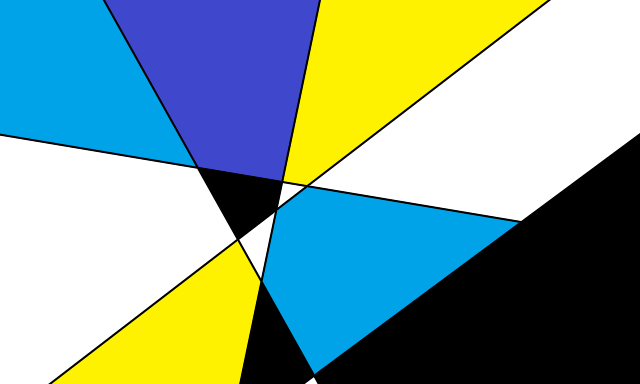
A WebGL 2 fragment shader for this background:

```glsl
#version 300 es
precision highp float;
// Flat colour panels cut out by five crossing straight lines.
// Each line is a signed distance; the panels are chosen by the sides
// of the lines, and thin black strokes are laid over the seams.

#define LINE_HALF_WIDTH 0.0027
#define WHITE  vec3(1.0, 1.0, 1.0)
#define BLACK  vec3(0.0, 0.0, 0.004)
#define CYAN   vec3(0.0, 0.635, 0.91)
#define YELLOW vec3(1.0, 0.949, 0.0)
#define INDIGO vec3(0.247, 0.282, 0.8)

uniform vec2 u_resolution;
out vec4 fragColor;

// Signed distance to the line from a to b, positive on its left-hand side
float lineDistance(vec2 p, vec2 a, vec2 b) {
    vec2 dir = normalize(b - a);
    return dot(p - a, vec2(-dir.y, dir.x));
}

void main() {
    // Canvas units: the height is 1
    vec2 p = gl_FragCoord.xy / u_resolution.y;
    float pixel = 1.0 / u_resolution.y;

    // Distances, positive to the east, or above for the shallow line
    float steep   = lineDistance(p, vec2(0.2706, 1.0), vec2(0.8303, 0.0));
    float upright = lineDistance(p, vec2(0.8333, 1.0), vec2(0.6255, 0.0));
    float rising  = lineDistance(p, vec2(1.4307, 1.0), vec2(0.1299, 0.0));
    float shallow = lineDistance(p, vec2(0.0, 0.6494), vec2(1.6623, 0.3706));
    float corner  = lineDistance(p, vec2(1.6623, 0.6472), vec2(0.789, 0.0));

    // Antialiased sides of the lines
    vec4 side = smoothstep(-0.7 * pixel, 0.7 * pixel,
                           vec4(steep, upright, rising, shallow));
    float inCorner = smoothstep(-0.7 * pixel, 0.7 * pixel, corner);

    // Fan of panels above the shallow line, from west to east
    vec3 upper = mix(CYAN, INDIGO, side.x);
    upper = mix(upper, YELLOW, side.y);
    upper = mix(upper, WHITE, side.z);

    // Panels below it, on either side of the steep line
    vec3 lowerWest = mix(WHITE, mix(YELLOW, BLACK, side.y), side.z);
    vec3 lowerEast = mix(mix(BLACK, WHITE, side.y),
                         mix(WHITE, CYAN, side.y), side.z);
    vec3 lower = mix(lowerWest, lowerEast, side.x);
    vec3 color = mix(lower, upper, side.w);

    // Black corner with a small white tip west of the steep line
    color = mix(color, mix(WHITE, BLACK, side.x), inCorner);

    // Strokes along all the lines; the shallow one ends at the corner
    float nearest = min(min(abs(steep), abs(upright)),
                        min(abs(rising), abs(corner)));
    nearest = min(nearest, max(abs(shallow), corner));
    float stroke = 1.0 - smoothstep(-0.6 * pixel, 0.6 * pixel,
                                    nearest - LINE_HALF_WIDTH);
    fragColor = vec4(mix(color, BLACK, stroke), 1.0);
}
```
